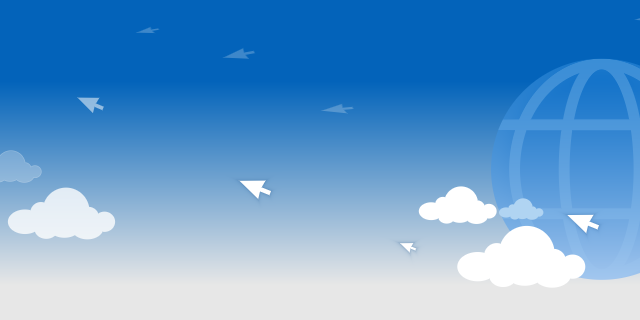
Write a WebGL 1 fragment shader that draws this background.

```glsl
precision highp float;

uniform vec2 u_resolution;

// Antialiased coverage of a signed distance, in units of canvas height
float fill(float d) {
  return clamp(0.5 - d * u_resolution.y, 0.0, 1.0);
}

float ellipse(vec2 p, vec2 r) {
  float k1 = length(p / r) + 1e-4;
  float k2 = length(p / (r * r)) + 1e-4;
  return k1 * (k1 - 1.0) / k2;
}

// Cloud made of overlapping lobes, one unit in half width
float cloud(vec2 p, vec2 center, float size) {
  p = (p - center) / size;
  float d = length(p - vec2(0.08, 0.20)) - 0.44;
  d = min(d, length(p - vec2(-0.39, 0.17)) - 0.20);
  d = min(d, length(p - vec2(0.50, 0.08)) - 0.20);
  d = min(d, ellipse(p - vec2(-0.69, 0.0), vec2(0.32, 0.23)));
  d = min(d, ellipse(p - vec2(0.80, 0.0), vec2(0.20, 0.19)));
  d = min(d, ellipse(p - vec2(-0.29, -0.14), vec2(0.22, 0.18)));
  d = min(d, ellipse(p - vec2(0.05, -0.10), vec2(0.30, 0.20)));
  d = min(d, ellipse(p - vec2(0.48, -0.12), vec2(0.30, 0.21)));
  return d * size;
}

// Pointer with its tip at a given place; a squash below one flattens and skews it
float pointer(vec2 p, vec2 tip, float angle, float size, float squash) {
  p = (p - tip) / size;
  float c = cos(angle), s = sin(angle);
  vec2 q = vec2(c * p.x + s * p.y, (c * p.y - s * p.x) / squash);
  q.x += (1.0 - squash) * 0.5 * q.y;
  q.y = abs(q.y);
  float head = max((q.y - 0.41 * q.x) * 0.92, q.x - 0.15 * q.y - 0.685);
  float tail = max(max(q.y - 0.067, q.x - 1.0), 0.5 - q.x);
  return min(head, tail) * size * squash;
}

vec3 whitePointer(vec3 color, vec2 p, vec2 tip, float size) {
  float d = pointer(p, tip, -0.38, size, 1.0);
  float shadow = 0.28 * exp(-max(d, 0.0) * 220.0);
  color = mix(color, vec3(0.10, 0.32, 0.55), shadow);
  return mix(color, vec3(1.0), fill(d));
}

vec3 globe(vec3 color, vec2 p) {
  vec2 q = p - vec2(1.880, 0.471);
  float disc = length(q) - 0.3455;
  float depth = clamp(0.5 - q.y / 0.691, 0.0, 1.0);
  vec3 body = mix(vec3(0.04, 0.43, 0.78), vec3(0.63, 0.77, 0.93), pow(depth, 1.2));

  // Two parallels and two meridians
  float grid = abs(abs(q.y) - 0.139) - 0.017;
  for (int i = 0; i < 2; i++) {
    vec2 radii = vec2(0.117 + 0.155 * float(i), 0.329);
    grid = min(grid, abs(ellipse(q, radii)) - 0.017);
  }
  float rim = 0.10 * smoothstep(-0.08, 0.0, disc);
  float light = max(rim, 0.30 * fill(grid)) * (1.0 - 0.6 * depth);
  body = mix(body, vec3(0.68, 0.85, 0.98), light);
  return mix(color, body, fill(disc));
}

void main() {
  vec2 p = gl_FragCoord.xy / u_resolution.y;
  vec3 white = vec3(1.0);

  // Sky
  float haze = clamp((0.745 - p.y) / 0.635, 0.0, 1.0);
  vec3 color = mix(vec3(0.01, 0.39, 0.73), vec3(0.905), haze);

  color = globe(color, p);

  // Translucent clouds
  float faint = cloud(p, vec2(0.026, 0.4635), 0.104);
  color = mix(color, white, 0.22 * fill(faint));
  color = mix(color, white, 0.18 * fill(abs(faint + 0.001) - 0.001));
  color = mix(color, white, 0.78 * fill(cloud(p, vec2(0.193, 0.307), 0.1667)));
  color = mix(color, vec3(0.69, 0.83, 0.95), fill(cloud(p, vec2(1.629, 0.336), 0.069)));

  // White clouds
  float bright = min(cloud(p, vec2(1.431, 0.340), 0.121), cloud(p, vec2(1.630, 0.1667), 0.199));
  color = mix(color, white, fill(bright));

  // Distant flattened pointers
  float distant = pointer(p, vec2(0.698, 0.820), 0.18, 0.098, 0.6);
  distant = min(distant, pointer(p, vec2(0.427, 0.898), 0.16, 0.069, 0.5));
  distant = min(distant, pointer(p, vec2(1.005, 0.654), 0.09, 0.098, 0.52));
  distant = min(distant, pointer(p, vec2(1.984, 0.938), 0.10, 0.07, 0.5));
  color = mix(color, white, 0.23 * fill(distant));

  // Near pointers
  color = mix(color, white, 0.52 * fill(pointer(p, vec2(0.242, 0.695), -0.40, 0.087, 1.0)));
  color = whitePointer(color, p, vec2(0.748, 0.435), 0.104);
  color = whitePointer(color, p, vec2(1.773, 0.328), 0.104);
  color = whitePointer(color, p, vec2(1.250, 0.240), 0.053);

  gl_FragColor = vec4(color, 1.0);
}
```
